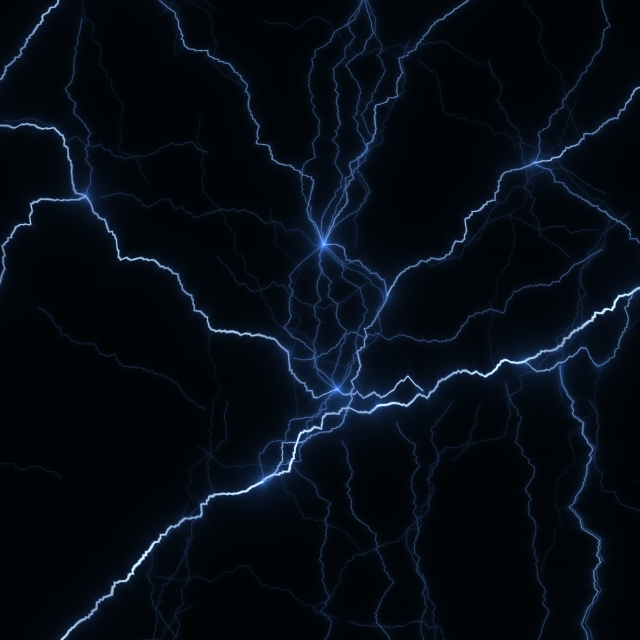
Give the GLSL for this background, as a Shadertoy shader.

```glsl
vec2 hash2(float n) {
    return fract(sin(vec2(n, n + 0.5) * vec2(127.1, 311.7)) * 4375.85);
}

// Layered zigzag waves: x = offset, y = slope
vec2 zigzag(float x, float seed) {
    vec2 sum = vec2(0.0);
    float amplitude = 0.017;
    float frequency = 3.0;
    for (int octave = 0; octave < 5; octave++) {
        float drift = 0.4 * sin(x * frequency * 2.3 + seed);
        float wave = fract(x * frequency + seed + drift) - 0.5;
        sum += amplitude * vec2(abs(wave) * 4.0 - 1.0, sign(wave) * 4.0 * frequency);
        amplitude *= 0.48;
        frequency *= 2.3;
        seed = seed * 1.37 + 2.1;
    }
    return sum;
}

// Adds one jagged arc; light.x = sharp core, light.y = soft glow
void addBolt(inout vec2 light, vec2 p, vec2 from, vec2 to, float bend, float power, float pixel) {
    float span = distance(from, to);
    vec2 along = (to - from) / span;
    vec2 normal = vec2(-along.y, along.x);
    vec2 local = vec2(dot(p - from, along), dot(p - from, normal));

    float x = clamp(local.x, 0.0, span);
    float t = x / span;
    float seed = dot(from, vec2(17.3, 31.7)) + dot(to, vec2(5.9, 11.3)) + bend * 97.0;
    vec2 jag = zigzag(x, seed) * min(1.0, 7.0 * t * (1.0 - t));
    float arch = 4.0 * bend * t * (1.0 - t);
    float slope = jag.y + 4.0 * bend * (1.0 - 2.0 * t) / span;
    vec2 gap = vec2(local.x - x, local.y - arch - jag.x);

    float d = length(gap);
    float coreDistance = length(vec2(gap.x, gap.y * inversesqrt(1.0 + slope * slope)));
    float width = mix(0.0003, 0.002, power * power);
    float flicker = 0.85 + 0.15 * sin(x * 31.0 + seed);
    float core = power * flicker * (1.0 - smoothstep(width - pixel, width + pixel, coreDistance));
    float glow = 0.4 * power * exp(-d / 0.005) + 0.17 * power * power * exp(-d / 0.028);
    light = vec2(max(light.x, core), light.y + glow);
}

// A bundle of thin arcs sharing both ends
void addBundle(inout vec2 light, vec2 p, vec2 from, vec2 to, float spread, int count, float pixel) {
    for (int i = 0; i < count; i++) {
        float side = 2.0 * (float(i) + 0.5) / float(count) - 1.0;
        float power = 0.3 + 0.2 * hash2(float(i) + spread * 50.0).x;
        addBolt(light, p, from, to, side * spread, power, pixel);
    }
}

void mainImage(out vec4 fragColor, in vec2 fragCoord) {
    vec2 p = fragCoord / iResolution.y;
    float pixel = 1.0 / iResolution.y;
    vec2 light = vec2(0.0);

    // Junctions
    vec2 fork = vec2(0.41, 0.247);
    vec2 heart = vec2(0.59, 0.366);
    vec2 knot = vec2(0.527, 0.392);
    vec2 hub = vec2(0.506, 0.618);
    vec2 elbow = vec2(0.605, 0.538);
    vec2 crest = vec2(0.835, 0.746);
    vec2 peak = vec2(0.134, 0.693);
    vec2 shelf = vec2(0.82, 0.435);
    vec2 rim = vec2(1.01, 0.55);
    vec2 cusp = vec2(0.935, 0.428);

    // Main discharge
    addBolt(light, p, vec2(0.09, -0.01), fork, 0.02, 1.0, pixel);
    addBolt(light, p, fork, heart, 0.02, 1.0, pixel);
    addBolt(light, p, heart, shelf, 0.015, 1.0, pixel);
    addBolt(light, p, shelf, rim, 0.005, 1.0, pixel);

    // Bright arms
    addBolt(light, p, vec2(-0.01, 0.805), peak, 0.03, 0.85, pixel);
    addBolt(light, p, vec2(-0.01, 0.54), peak, 0.035, 0.85, pixel);
    addBolt(light, p, peak, vec2(0.45, 0.45), -0.025, 0.88, pixel);
    addBolt(light, p, vec2(0.45, 0.45), knot, -0.01, 0.85, pixel);
    addBolt(light, p, knot, vec2(0.66, 0.39), 0.0, 0.85, pixel);
    addBolt(light, p, vec2(-0.01, 0.86), vec2(0.1, 1.01), 0.015, 0.85, pixel);
    addBolt(light, p, vec2(1.01, 0.87), crest, 0.0, 0.8, pixel);
    addBolt(light, p, crest, elbow, 0.0, 0.8, pixel);
    addBolt(light, p, elbow, fork, 0.03, 0.75, pixel);

    // Secondary arms
    addBolt(light, p, vec2(0.24, 1.01), hub, 0.025, 0.68, pixel);
    addBolt(light, p, vec2(0.74, 1.01), hub, -0.04, 0.66, pixel);
    addBolt(light, p, hub, elbow, 0.02, 0.65, pixel);
    addBolt(light, p, crest, rim, 0.035, 0.6, pixel);
    addBolt(light, p, vec2(0.94, 1.01), crest, 0.02, 0.48, pixel);
    addBolt(light, p, shelf, cusp, 0.0, 0.72, pixel);
    addBolt(light, p, cusp, rim, 0.0, 0.65, pixel);
    addBolt(light, p, vec2(0.875, 0.427), vec2(0.92, -0.01), 0.02, 0.65, pixel);
    addBolt(light, p, vec2(0.46, 0.44), vec2(0.94, 0.61), -0.03, 0.48, pixel);
    addBolt(light, p, vec2(0.128, 0.97), peak, 0.0, 0.45, pixel);

    // Thin bundles between junctions
    addBundle(light, p, hub, knot, 0.09, 5, pixel);
    addBundle(light, p, hub, vec2(0.57, 1.01), 0.07, 4, pixel);
    addBundle(light, p, knot, fork, 0.04, 2, pixel);

    // Strands falling to the lower edge
    for (int i = 0; i < 6; i++) {
        vec2 r = hash2(float(i) + 7.0);
        float x = 0.45 + 0.085 * float(i);
        vec2 foot = vec2(x + 0.14 * (r.x - 0.3), -0.01);
        addBolt(light, p, vec2(x, 0.28 + 0.03 * float(i)), foot, 0.08 * (r.y - 0.5), 0.25 + 0.2 * r.x, pixel);
    }

    // Faint scattered filaments
    for (int i = 0; i < 34; i++) {
        vec2 start = hash2(float(i) * 3.1 + 20.0);
        vec2 r = hash2(float(i) * 5.3 + 90.0);
        float angle = 6.2832 * r.x;
        vec2 end = start + (0.2 + 0.3 * r.y) * vec2(cos(angle), sin(angle));
        addBolt(light, p, start, end, 0.12 * (r.y - 0.5), 0.1 + 0.17 * r.x, pixel);
    }

    // Night, halo and hot core
    vec3 color = vec3(0.0, 0.01, 0.018) + vec3(0.14, 0.29, 0.55) * light.y;
    vec3 hot = mix(vec3(0.42, 0.55, 0.85), vec3(0.86, 0.98, 1.0), light.x);
    color = mix(color, hot, clamp(light.x, 0.0, 1.0));
    fragColor = vec4(min(color, 1.0), 1.0);
}
```
